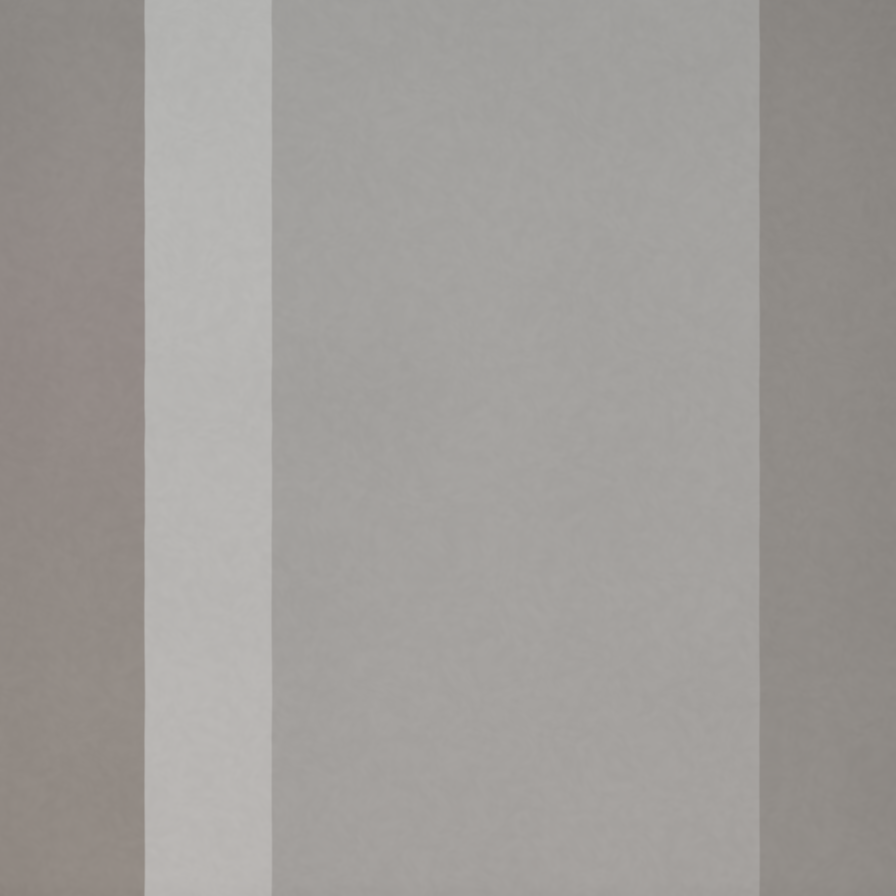
Write a Shadertoy shader that draws this pattern.

```glsl
#define EDGE_LEFT 0.1615
#define EDGE_PALE 0.3034
#define EDGE_RIGHT 0.8477
#define GRAIN_SCALE 105.0
#define GRAIN_AMOUNT 0.022
#define MOTTLE_AMOUNT 0.010

float hash(vec2 p) {
    vec3 q = fract(vec3(p.xyx) * 0.1031);
    q += dot(q, q.yzx + 33.33);
    return fract((q.x + q.y) * q.z);
}

float noise(vec2 p) {
    vec2 cell = floor(p), f = fract(p);
    f = f * f * (3.0 - 2.0 * f);
    float low = mix(hash(cell), hash(cell + vec2(1, 0)), f.x);
    float high = mix(hash(cell + vec2(0, 1)), hash(cell + vec2(1, 1)), f.x);
    return mix(low, high, f.y);
}

// Fine plaster grain, bent by a slower noise
float plaster(vec2 p) {
    vec2 bend = vec2(noise(p * 24.0), noise(p * 24.0 + 47.0)) * 0.018;
    vec2 q = (p + bend) * GRAIN_SCALE;
    q = vec2(q.x + 0.5 * q.y, q.y - 0.4 * q.x);
    return 0.6 * noise(q) + 0.4 * noise(q * 1.9 + 13.0) - 0.5;
}

// Soft step across a vertical edge
float edge(float x, float at, float blur) {
    return smoothstep(at - blur, at + blur, x);
}

void mainImage(out vec4 fragColor, in vec2 fragCoord) {
    vec2 uv = fragCoord / iResolution.xy;
    float blur = max(0.0015, 1.0 / iResolution.x);
    float x = uv.x + 0.0008 * (noise(vec2(uv.y * 40.0, 3.0)) - 0.5);

    // Band colours, warmer toward the bottom
    vec3 taupe = mix(vec3(0.575, 0.545, 0.520), vec3(0.570, 0.555, 0.540), uv.y);
    float blush = exp(-pow((uv.y - 0.62) / 0.22, 2.0));
    taupe += blush * vec3(0.004, -0.008, -0.002);
    taupe -= 0.012 * (1.0 - smoothstep(0.0, 0.1, uv.x));
    vec3 pale = mix(vec3(0.722, 0.710, 0.700), vec3(0.712, 0.712, 0.704), uv.y);
    vec3 grey = mix(vec3(0.640, 0.626, 0.614), vec3(0.636, 0.632, 0.622), uv.y);
    grey += 0.008 * smoothstep(EDGE_PALE, 0.55, uv.x) - 0.004;
    vec3 shade = mix(vec3(0.570, 0.552, 0.535), vec3(0.553, 0.538, 0.523), uv.y);
    shade -= 0.012 * smoothstep(0.90, 1.0, uv.x);

    // Vertical bands
    vec3 color = mix(taupe, pale, edge(x, EDGE_LEFT, blur));
    color = mix(color, grey, edge(x, EDGE_PALE, blur));
    color = mix(color, shade, edge(x, EDGE_RIGHT, blur));

    // Slight darkening at the top and bottom rims
    color -= 0.012 * smoothstep(0.75, 1.0, uv.y);
    color -= 0.010 * (1.0 - smoothstep(0.0, 0.02, uv.y));

    // Wall texture
    color += MOTTLE_AMOUNT * (noise(uv * 9.0) - 0.5);
    color += GRAIN_AMOUNT * plaster(uv);
    fragColor = vec4(color, 1.0);
}
```
